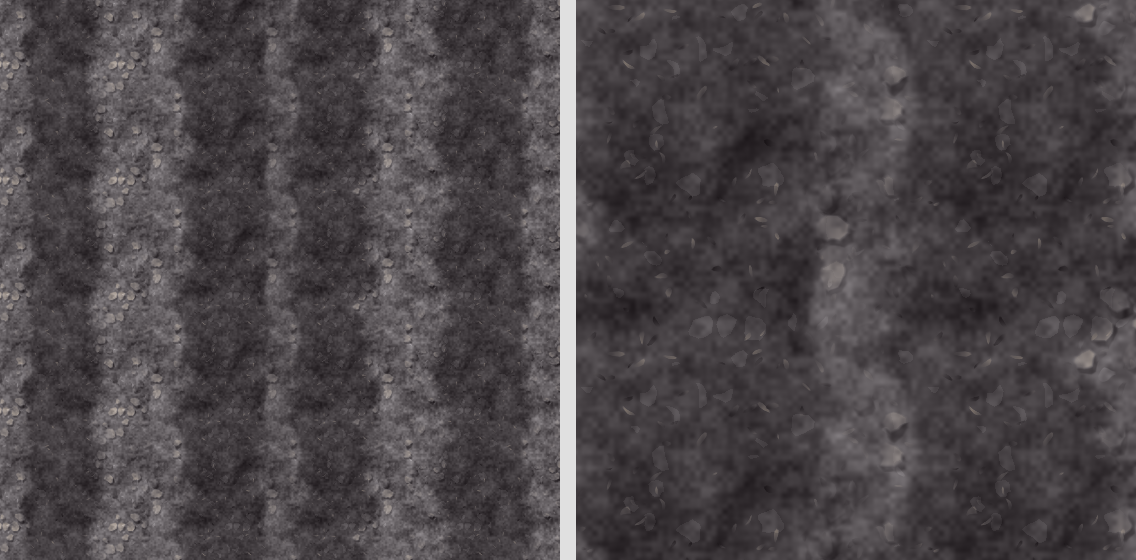
Left, the full canvas; right, a detail of the centre.
A Shadertoy shader for this texture:

```glsl
// Charcoal gravel ground with soft vertical dark bands and a repeating stone tile.

const float TILES = 4.85;                     // repeats across and down
const vec3 GREY_TINT = vec3(0.01, -0.01, 0.002);
const vec3 WARM_TINT = vec3(0.03, 0.012, -0.025);

// Hash without sine, 0 to 1.
float hash(vec2 cell, float seed) {
    vec3 h = fract(vec3(cell.xyx + seed * vec3(17.1, 31.7, 9.3))
                   * vec3(0.1031, 0.1030, 0.0973));
    h += dot(h, h.yzx + 33.33);
    return fract((h.x + h.y) * h.z);
}

// Value noise that wraps once per tile.
float tileNoise(vec2 p, float cells, float seed) {
    vec2 q = p * cells, c = floor(q), f = fract(q);
    f = f * f * (3.0 - 2.0 * f);
    vec2 a = mod(c, cells), b = mod(c + 1.0, cells);
    return mix(mix(hash(a, seed), hash(vec2(b.x, a.y), seed), f.x),
               mix(hash(vec2(a.x, b.y), seed), hash(b, seed), f.x), f.y);
}

// Coarse to fine grit, centred on zero.
float grit(vec2 p) {
    float sum = 0.0, gain = 0.32, cells = 8.0;
    for (int i = 0; i < 4; i++) {
        sum += gain * (tileNoise(p, cells, float(i) + 3.0) - 0.5);
        cells *= 2.0;
        gain *= 0.95;
    }
    return sum;
}

mat2 rotation(float a) {
    return mat2(cos(a), -sin(a), sin(a), cos(a));
}

// Scattered angular chips: x = coverage, y = coverage times tone.
vec2 chips(vec2 p, float cells, float density, float slim, float seed, float pixel) {
    vec2 q = p * cells, base = floor(q), result = vec2(0.0);
    float soft = 0.05 + pixel * cells;
    for (int y = -1; y <= 1; y++)
    for (int x = -1; x <= 1; x++) {
        vec2 cell = base + vec2(x, y), id = mod(cell, cells);
        if (hash(id, seed) > density) continue;
        vec2 jitter = vec2(hash(id, seed + 1.0), hash(id, seed + 2.0));
        vec2 d = rotation(6.2832 * hash(id, seed + 3.0)) * (q - cell - 0.15 - 0.7 * jitter);
        float size = mix(0.2, 0.48, hash(id, seed + 4.0));
        vec2 s = abs(d) * vec2(1.0, slim);
        float edge = max(max(s.x, s.y), 0.72 * (s.x + s.y)) - size;
        float cover = 1.0 - smoothstep(-soft, soft, edge);
        float tone = hash(id, seed + 5.0) + 0.3 * d.x / size;
        result = mix(result, vec2(1.0, tone), cover);
    }
    return result;
}

// Dark bands as (centre, half width, strength) with ragged, cloudy borders.
float darkBands(vec2 uv, vec2 p) {
    vec3 bands[5] = vec3[5](vec3(0.113, 0.050, 1.0), vec3(0.402, 0.066, 1.0),
        vec3(0.500, 0.045, 0.38), vec3(0.592, 0.056, 1.0), vec3(0.865, 0.068, 1.0));
    float wobble = 0.034 * (tileNoise(p, 3.0, 21.0) - 0.5)
                 + 0.022 * (tileNoise(p, 9.0, 22.0) - 0.5)
                 + 0.020 * (tileNoise(uv, 7.0, 23.0) - 0.5);
    float dark = 0.0;
    for (int i = 0; i < 5; i++) {
        float d = abs(uv.x - bands[i].x) - bands[i].y + wobble;
        dark = max(dark, bands[i].z * (1.0 - smoothstep(-0.014, 0.016, d)));
    }
    return dark;
}

// One slanted dark smear per tile row, varying in strength.
float smears(vec2 uv) {
    float row = uv.y * TILES - 0.54;
    vec2 d = vec2((uv.x - 0.438) * TILES, fract(row) - 0.5);
    d = rotation(-0.45) * d;
    float fade = 1.0 - smoothstep(0.2, 1.0, length(d / vec2(0.15, 0.07)));
    return fade * mix(0.5, 1.0, hash(vec2(floor(row), 4.0), 8.0));
}

void mainImage(out vec4 fragColor, in vec2 fragCoord) {
    vec2 uv = fragCoord / iResolution.xy;
    uv.y = 1.0 - uv.y;
    vec2 p = uv * TILES;
    float pixel = 0.5 * TILES / iResolution.y;

    // Roughened coordinates break up the stone outlines.
    vec2 rough = p + 0.022 * (vec2(tileNoise(p, 28.0, 41.0), tileNoise(p, 28.0, 42.0)) - 0.5);
    float grain = grit(p);
    float dark = darkBands(uv, p);
    float haze = smoothstep(0.45, 0.8, tileNoise(p + 0.2, 4.0, 51.0));

    // Pale gravel: dusty base, shadows, large stones, then small slivers.
    vec2 stones = chips(rough, 10.0, 0.62, 1.3, 60.0, pixel);
    vec2 shade = chips(rough - vec2(0.012, 0.020), 10.0, 0.62, 1.3, 60.0, pixel);
    vec2 slivers = chips(rough, 19.0, 0.35, 2.2, 70.0, pixel);
    float show = 1.0 - 0.65 * haze;
    float pale = 0.375 + 0.42 * grain;
    pale -= 0.11 * shade.x * (1.0 - stones.x) * show;
    pale += (0.16 * stones.y - 0.015 * stones.x) * show;
    pale += (0.17 * slivers.y - 0.06 * slivers.x) * show;

    // Dark soil: fine grit with sparse flecks.
    vec2 flecks = chips(rough, 23.0, 0.20, 2.6, 80.0, pixel);
    float soil = 0.235 + 0.27 * grain + 0.05 * (tileNoise(p, 4.0, 52.0) - 0.5);
    soil += 0.17 * flecks.y - 0.06 * flecks.x;
    soil += 0.06 * stones.y * step(0.75, stones.y);

    float level = mix(pale, soil, dark) * (1.0 - 0.45 * smears(uv));
    float warmth = mix(stones.y * show, flecks.y, dark) * smoothstep(0.3, 0.6, level + 0.1 * dark);
    vec3 colour = vec3(level) + GREY_TINT + WARM_TINT * warmth;
    fragColor = vec4(clamp(colour, 0.0, 1.0), 1.0);
}
```
